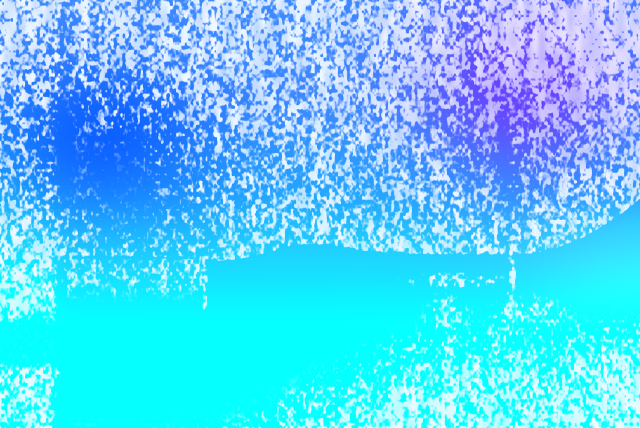
Reproduce this background procedurally as a WebGL 1 fragment shader.

```glsl
precision highp float;
// Weathered paint: blue and violet speckle over white, above a smooth cyan wave.
uniform vec2 u_resolution;

const vec3 BLUE = vec3(0.24, 0.54, 1.00);
const vec3 SKY = vec3(0.14, 0.65, 1.00);
const vec3 AQUA = vec3(0.12, 0.83, 1.00);
const vec3 CYAN = vec3(0.02, 1.00, 1.00);
const vec3 DEEP_BLUE = vec3(0.04, 0.37, 1.00);
const vec3 VIOLET = vec3(0.40, 0.27, 1.00);
const vec3 CHALK = vec3(0.95, 0.98, 1.00);
const vec3 LILAC = vec3(0.93, 0.90, 1.00);
const vec2 GRAIN = vec2(145.0, 108.0);  // speckles per canvas height
const float GRAIN_CONTRAST = 1.9;
const float GRAIN_SOFTNESS = 0.29;
const float STREAK_STRENGTH = 0.26;
const float THIN_WASH = 0.28;           // paint left on the bare chalk

float hash(vec2 p) {
  vec3 q = fract(vec3(p.xyx) * 0.1031);
  q += dot(q, q.yzx + 33.33);
  return fract((q.x + q.y) * q.z);
}

float noise(vec2 p) {
  vec2 i = floor(p), f = fract(p);
  f = f * f * (3.0 - 2.0 * f);
  return mix(mix(hash(i), hash(i + vec2(1.0, 0.0)), f.x),
             mix(hash(i + vec2(0.0, 1.0)), hash(i + vec2(1.0, 1.0)), f.x), f.y);
}

// Soft elliptical spot
float glow(vec2 p, vec2 center, vec2 radius) {
  vec2 q = (p - center) / radius;
  return exp(-dot(q, q));
}

// Smooth window between a and b
float band(float v, float a, float b, float soft) {
  return smoothstep(a - soft, a + soft, v) * (1.0 - smoothstep(b - soft, b + soft, v));
}

// Depth of the wave crest below the top
float crest(float x) {
  float hump = (x - 0.49) / 0.09;
  float rise = max(x - 0.8, 0.0) / 0.2;
  return 0.612 - 0.042 * exp(-hump * hump)
       - 0.018 * smoothstep(0.5, 0.65, x) - 0.13 * rise * rise;
}

vec3 paintColor(vec2 p) {
  float depth = p.y + 0.06 * (1.0 - smoothstep(0.05, 0.12, p.x))
              + 0.07 * smoothstep(0.75, 1.0, p.x) * smoothstep(0.4, 0.55, p.y);
  vec3 color = mix(BLUE, SKY, smoothstep(0.2, 0.48, depth));
  color = mix(color, AQUA, smoothstep(0.42, 0.62, depth));
  color = mix(color, CYAN, smoothstep(0.57, 0.77, depth));
  color += vec3(0.14, 0.0, 0.0) * glow(p, vec2(1.0, 0.62), vec2(0.22, 0.12));
  float blue = glow(p, vec2(0.16, 0.31), vec2(0.17, 0.18));
  float violet = glow(p, vec2(0.82, 0.18), vec2(0.17, 0.23));
  color = mix(color, DEEP_BLUE, 0.95 * blue);
  return mix(color, VIOLET, min(1.1 * violet, 1.0));
}

// Share of bare chalk above the crest
float upperChalk(vec2 p) {
  float share = mix(0.64, 0.47, smoothstep(0.05, 0.4, p.y));
  share += 0.15 * smoothstep(0.55, 0.9, p.x) * (1.0 - smoothstep(0.1, 0.42, p.y));
  share += 0.08 * glow(p, vec2(0.40, 0.28), vec2(0.07, 0.15));
  share -= 0.40 * glow(p, vec2(0.17, 0.37), vec2(0.15, 0.18));
  share -= 0.18 * glow(p, vec2(0.23, 0.54), vec2(0.13, 0.10));
  share -= 0.16 * glow(p, vec2(0.78, 0.32), vec2(0.10, 0.12));
  share -= 0.30 * glow(p, vec2(0.10, 0.20), vec2(0.014, 0.25));
  share -= 0.22 * glow(p, vec2(0.275, 0.05), vec2(0.014, 0.15));
  share -= 0.22 * glow(p, vec2(0.735, 0.10), vec2(0.022, 0.22));
  share -= 0.35 * glow(p, vec2(0.787, 0.36), vec2(0.012, 0.18));
  return share;
}

// Share of bare chalk below the crest
float lowerChalk(vec2 p) {
  float start = mix(0.94, 0.71, smoothstep(0.25, 0.75, p.x));
  float reach = smoothstep(start - 0.03, start + 0.24, p.y);
  float share = reach * mix(0.26, 0.60, smoothstep(0.25, 0.6, p.x));
  share += 0.12 * reach * smoothstep(0.93, 0.98, p.x);
  float worn = band(p.x, 0.10, 0.32, 0.015) * (1.0 - smoothstep(0.60, 0.74, p.y));
  share = max(share, 0.36 * worn);
  share = max(share, 0.66 * band(p.x, 0.794, 0.804, 0.004) * band(p.y, 0.60, 0.78, 0.02));
  share = max(share, 0.50 * band(p.x, 0.317, 0.323, 0.004) * band(p.y, 0.60, 0.73, 0.02));
  share = max(share, 0.50 * glow(p, vec2(0.71, 0.655), vec2(0.06, 0.014)));
  share = max(share, 0.55 * glow(p, vec2(0.83, 0.735), vec2(0.05, 0.035)));
  return max(share, 0.52 * glow(p, vec2(0.70, 0.74), vec2(0.03, 0.04)));
}

void main() {
  vec2 p = gl_FragCoord.xy / u_resolution;
  p.y = 1.0 - p.y;
  vec2 q = p * vec2(u_resolution.x / u_resolution.y, 1.0);

  // Chalk coverage, with a separate worn strip on the left
  float below = smoothstep(-0.003, 0.003, p.y - crest(p.x));
  float share = mix(upperChalk(p), lowerChalk(p), below);
  float strip = 0.56 * (1.0 - 0.9 * band(p.y, 0.74, 0.86, 0.02));
  float leftSide = 1.0 - smoothstep(0.08, 0.10, p.x + 0.01 * noise(q * 30.0));
  share = mix(share, strip, leftSide * smoothstep(0.40, 0.55, p.y));
  float streak = noise(vec2(q.x * 75.0, q.y * 5.0)) - 0.5;
  share += STREAK_STRENGTH * streak * smoothstep(0.0, 0.3, share);
  share *= 1.0 - 0.8 * band(p.x, 0.11, 0.31, 0.01) * band(p.y, 0.599, 0.605, 0.002);

  // Speckle grain
  float grain = 0.58 * noise(q * GRAIN) + 0.27 * noise(q * GRAIN * 1.7 + 17.0)
              + 0.15 * noise(q * GRAIN * 0.4 + 43.0);
  grain = (grain - 0.5) * GRAIN_CONTRAST + 0.5;
  float edge = 1.0 - share;
  float chalk = smoothstep(edge - GRAIN_SOFTNESS, edge + GRAIN_SOFTNESS, grain);
  chalk *= smoothstep(0.02, 0.2, share) * (1.0 - THIN_WASH * noise(q * vec2(60.0, 22.0) + 9.0));

  vec3 paint = paintColor(p);
  vec3 bare = mix(CHALK, LILAC, smoothstep(0.5, 0.9, p.x) * (1.0 - smoothstep(0.2, 0.5, p.y)));
  bare = mix(bare, paint, 0.2 * glow(p, vec2(0.79, 0.27), vec2(0.14, 0.14)));
  gl_FragColor = vec4(mix(paint, bare, chalk), 1.0);
}
```
